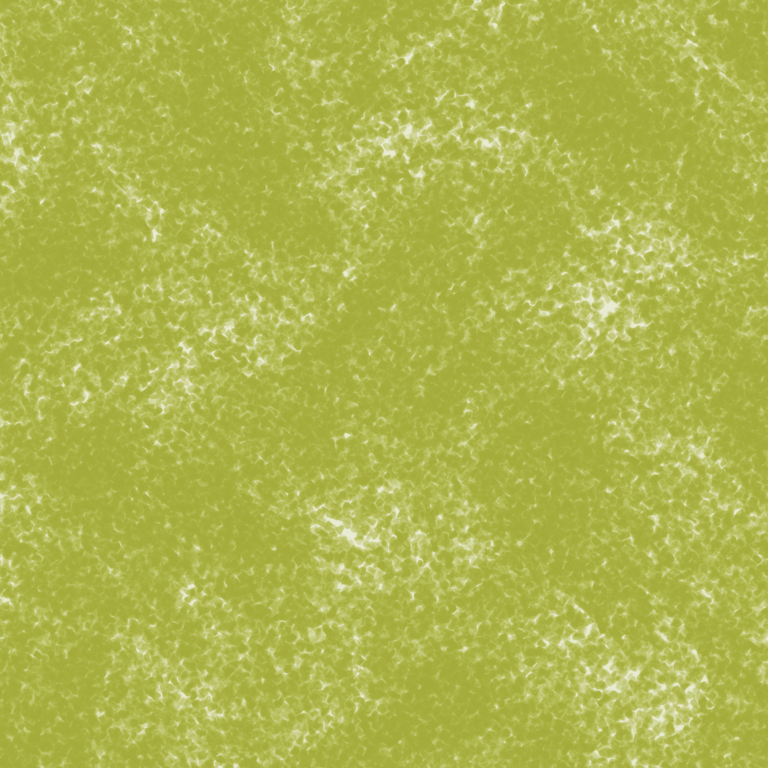
Give the GLSL for this texture, as a WebGL 2 fragment shader.

```glsl
#version 300 es
precision highp float;
// Sponged olive paint over a cream ground. Layers of small translucent dabs
// overlap on turned, jittered grids; layered sines thin the dabs in patches,
// so the pale ground shows through as ragged specks and threads.

uniform vec2 u_resolution;
out vec4 fragColor;

const vec3 OLIVE = vec3(0.64, 0.67, 0.225);
const vec3 LIME  = vec3(0.705, 0.735, 0.33);
const vec3 CREAM = vec3(0.91, 0.92, 0.82);
const float LIME_POINT = 0.18;            // bare share at which paint looks lime

const int   LAYERS = 7;
const float DAB_CELL = 0.0095;            // grid spacing, in canvas heights
const vec2  DAB_RADIUS = vec2(0.35, 0.65); // in cells
const vec2  DAB_OPACITY = vec2(0.25, 0.70);
const float DAB_SOFTNESS = 0.15;          // edge width, in cells
const float DAB_WOBBLE = 0.12;            // outline distortion, in cells

const int   PATCH_OCTAVES = 6;
const float PATCH_FREQUENCY = 12.0;
const float PATCH_GAIN = 0.74;
const float COVER_MEAN = 0.68;            // share of dabs kept
const float COVER_SWING = 0.23;

mat2 rotation(float angle) {
    float c = cos(angle), s = sin(angle);
    return mat2(c, s, -s, c);
}

vec4 hash4(vec3 p) {
    vec4 q = fract(p.xyzx * vec4(0.1031, 0.1030, 0.0973, 0.1099));
    q += dot(q, q.wzxy + 33.33);
    return fract((q.xxyz + q.yzzw) * q.zywx);
}

// Warped, turned sine octaves: broad patches with ragged borders.
float patches(vec2 uv) {
    vec2 q = uv * PATCH_FREQUENCY + vec2(1.7, 4.1);
    float sum = 0.0, amplitude = 1.0;
    for (int i = 0; i < PATCH_OCTAVES; i++) {
        q += 0.7 * sin(q.yx * 0.83 + vec2(0.4, 2.3));
        sum += amplitude * sin(q.x) * sin(q.y);
        q = rotation(1.1) * q * 1.8 + vec2(3.1, 7.7);
        amplitude *= PATCH_GAIN;
    }
    return sum;
}

// Share of light let through by one layer of dabs at p, in cells.
float dabLayer(vec2 p, float layer, float cover, float edge) {
    float bare = 1.0;
    vec2 corner = floor(p - 0.5);
    for (int i = 0; i < 4; i++) {
        vec2 cell = corner + vec2(i % 2, i / 2);
        vec4 h = hash4(vec3(cell, layer * 17.0 + 5.0));
        vec2 centre = cell + 0.25 + 0.5 * h.xy;
        float radius = mix(DAB_RADIUS.x, DAB_RADIUS.y, h.z);
        float disc = 1.0 - smoothstep(-edge, edge, length(p - centre) - radius);
        float kept = smoothstep(-0.06, 0.06, cover - h.w);
        float opacity = mix(DAB_OPACITY.x, DAB_OPACITY.y, fract(h.w * 13.0 + h.z * 7.0));
        bare *= 1.0 - opacity * disc * kept;
    }
    return bare;
}

void main() {
    float size = min(u_resolution.x, u_resolution.y);
    vec2 uv = gl_FragCoord.xy / size;
    float cover = clamp(COVER_MEAN - COVER_SWING * patches(uv), 0.12, 1.1);
    float edge = max(DAB_SOFTNESS, 0.7 / (size * DAB_CELL));

    // Stack the dab layers, each turned and shifted to hide its grid
    vec2 p = uv / DAB_CELL;
    p += DAB_WOBBLE * sin(p.yx * 3.7 + 1.3 * sin(p * 1.9));
    float bare = 1.0;
    for (int i = 0; i < LAYERS; i++) {
        float layer = float(i);
        vec2 turned = rotation(0.35 + layer * 0.83) * p + layer * vec2(19.3, 7.9);
        bare *= dabLayer(turned, layer, cover, edge);
    }

    // Thick paint is olive, thin paint lime, bare ground cream
    vec3 colour = mix(OLIVE, LIME, min(bare / LIME_POINT, 1.0));
    colour = mix(colour, CREAM, max((bare - LIME_POINT) / (1.0 - LIME_POINT), 0.0));
    fragColor = vec4(colour, 1.0);
}
```
